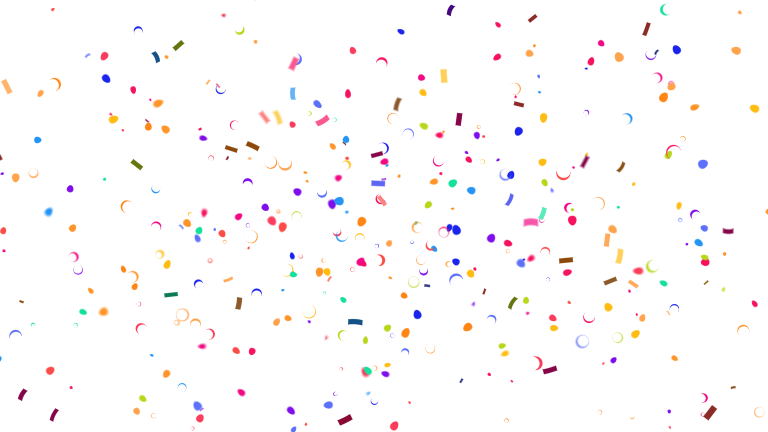
A Shadertoy shader for this pattern:

```glsl
const float TAU = 6.2831853;

const vec3 PALETTE[14] = vec3[14](
    vec3(0.97, 0.07, 0.37), vec3(1.00, 0.58, 0.16), vec3(0.10, 0.14, 0.93),
    vec3(0.98, 0.24, 0.36), vec3(1.00, 0.74, 0.08), vec3(0.50, 0.05, 0.92),
    vec3(0.95, 0.04, 0.52), vec3(1.00, 0.64, 0.30), vec3(0.14, 0.58, 0.96),
    vec3(0.99, 0.30, 0.28), vec3(0.36, 0.44, 0.98), vec3(0.08, 0.88, 0.62),
    vec3(1.00, 0.52, 0.08), vec3(0.72, 0.84, 0.10));

vec4 hash4(vec2 p) {
    vec4 q = fract(p.xyxy * vec4(0.1031, 0.1030, 0.0973, 0.1099));
    q += dot(q, q.wzxy + 33.33);
    return fract((q.xxyz + q.yzzw) * q.zywx);
}

vec2 rotate(vec2 p, float angle) {
    float c = cos(angle), s = sin(angle);
    return vec2(c * p.x - s * p.y, s * p.x + c * p.y);
}

// Slightly egg-shaped disc
float ovalDistance(vec2 p, vec2 radii) {
    p.x *= 1.0 + 0.18 * p.y / radii.y;
    return (length(p / radii) - 1.0) * min(radii.x, radii.y);
}

// Tapered curl: one circle minus a shifted copy
float curlDistance(vec2 p, float radius, float thickness) {
    p.y += radius * 0.7;
    return max(length(p) - radius, radius - length(p + vec2(0.0, thickness)));
}

// Rectangular ribbon with a gentle bend
float ribbonDistance(vec2 p, vec2 halfSize, float bend) {
    p.y += bend * p.x * p.x;
    vec2 q = abs(p) - halfSize;
    return length(max(q, 0.0)) + min(max(q.x, q.y), 0.0);
}

// Chance of a piece: dense around the middle, thin towards the borders
float density(vec2 uv) {
    vec2 d = (uv - vec2(0.53, 0.46)) / vec2(0.42, 0.36);
    return mix(0.17, 0.92, exp(-dot(d, d)));
}

// Colour in rgb, coverage in a
vec4 confettiPiece(vec2 p, vec4 look, vec4 form, float scale, float pixel) {
    p = rotate(p, TAU * look.x) / scale;
    vec3 color = PALETTE[int(look.y * 13.99)];
    float d;
    if (look.z < 0.56) {
        d = ovalDistance(p, vec2(mix(0.0065, 0.0092, form.x), 0.0102));
    } else if (look.z < 0.85) {
        d = curlDistance(p, mix(0.011, 0.016, form.x), mix(0.002, 0.007, form.y));
    } else {
        d = ribbonDistance(p, vec2(0.0155, mix(0.0045, 0.0075, form.x)),
                           mix(-14.0, 14.0, form.y) * step(0.4, form.w));
        // Ribbons turn either into shadow or towards the light
        color = form.z < 0.55 ? color * 0.55 : mix(color, vec3(1.0), 0.3);
    }
    // A few pieces lie out of focus
    float edge = 0.7 * pixel + 0.003 * pow(look.w, 8.0);
    return vec4(color, 1.0 - smoothstep(-edge, edge, d * scale));
}

// Scatters one piece per occupied cell
vec3 scatter(vec3 base, vec2 p, float aspect, float cell, float scale,
             float amount, float seed, float pixel) {
    vec2 home = floor(p / cell);
    for (int j = -1; j <= 1; j++) {
        for (int i = -1; i <= 1; i++) {
            vec2 id = home + vec2(i, j);
            vec4 place = hash4(id + seed);
            vec2 center = (id + place.xy) * cell;
            if (place.z > amount * density(center / vec2(aspect, 1.0))) continue;
            vec4 look = hash4(id + seed + 71.3);
            vec4 form = hash4(id + seed + 157.7);
            float size = scale * mix(0.75, 1.15, place.w);
            vec4 piece = confettiPiece(p - center, look, form, size, pixel);
            base = mix(base, piece.rgb, piece.a);
        }
    }
    return base;
}

void mainImage(out vec4 fragColor, in vec2 fragCoord) {
    vec2 p = fragCoord / iResolution.y;
    float aspect = iResolution.x / iResolution.y;
    float pixel = 1.0 / iResolution.y;

    vec3 color = vec3(1.0);
    // Small specks, then two layers of full-size pieces
    color = scatter(color, p, aspect, 0.05, 0.38, 0.35, 11.0, pixel);
    color = scatter(color, p, aspect, 0.08, 0.95, 1.0, 243.0, pixel);
    color = scatter(color, p + 0.037, aspect, 0.083, 1.0, 1.0, 419.0, pixel);
    fragColor = vec4(color, 1.0);
}
```
